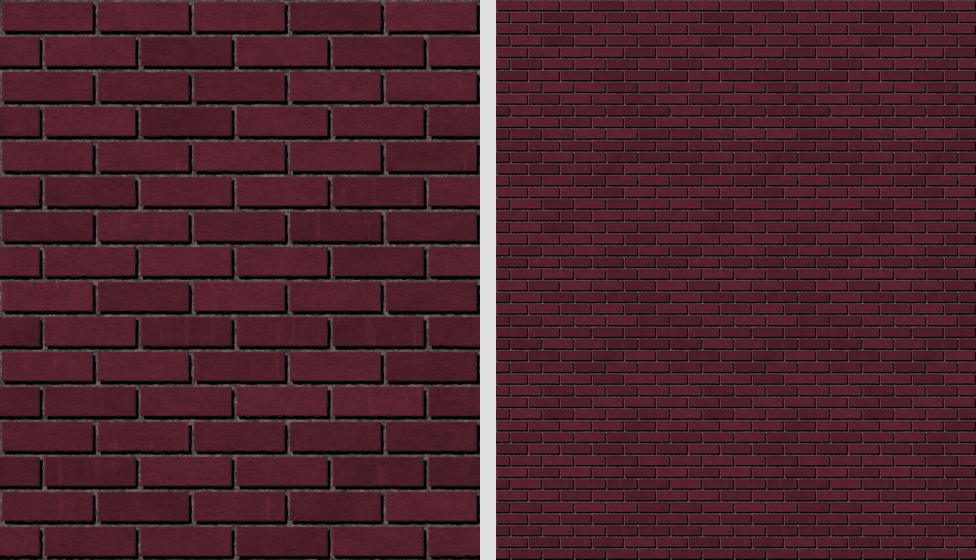
Left: one tile. Right: repeated 3 by 3.
Give the GLSL for this texture, as a Shadertoy shader.

```glsl
// Dark red brick wall in staggered courses, with grey mortar and deep joint shadows

const vec2 REPEATS = vec2(5.0, 16.0);    // bricks across, courses down
const vec2 CELL = vec2(2.737, 1.0);      // cell size in course heights
const vec2 BRICK_MIN = vec2(0.052, 0.108);
const vec2 BRICK_MAX = vec2(2.655, 0.950);
const vec2 SHADOW_SHIFT = vec2(0.075, -0.094);
const float STAGGER = 0.445;

const vec3 BRICK = vec3(0.330, 0.130, 0.172);
const vec3 BRICK_DARK = vec3(0.20, 0.08, 0.11);
const vec3 BRICK_RIM = vec3(0.33, 0.20, 0.22);
const vec3 MORTAR = vec3(0.39, 0.34, 0.335);
const vec3 SHADOW = vec3(0.02, 0.014, 0.015);

float hash(vec2 p) {
    vec3 q = fract(p.xyx * vec3(0.1031, 0.1030, 0.0973));
    q += dot(q, q.yzx + 33.33);
    return fract((q.x + q.y) * q.z);
}

// Value noise that wraps after a whole number of lattice cells
float noise(vec2 uv, vec2 period) {
    vec2 p = uv * period;
    vec2 i = floor(p);
    vec2 f = fract(p);
    f = f * f * (3.0 - 2.0 * f);
    float a = hash(mod(i, period));
    float b = hash(mod(i + vec2(1, 0), period));
    float c = hash(mod(i + vec2(0, 1), period));
    float d = hash(mod(i + vec2(1, 1), period));
    return mix(mix(a, b, f.x), mix(c, d, f.x), f.y);
}

float roundedBox(vec2 p, vec2 halfSize, float radius) {
    vec2 q = abs(p) - halfSize + radius;
    return length(max(q, 0.0)) + min(max(q.x, q.y), 0.0) - radius;
}

float coverage(float dist, float blur) {
    return 1.0 - smoothstep(-blur, blur, dist);
}

// Small flat pits, scattered one per grid cell at most
float pits(vec2 uv, vec2 period, float density) {
    vec2 p = uv * period;
    vec2 id = floor(p);
    float size = hash(id + 7.0);
    vec2 centre = 0.35 + 0.3 * vec2(hash(id + 19.0), hash(id + 43.0));
    vec2 radius = vec2(0.14, 0.13) + size * vec2(0.20, 0.12);
    float shape = 1.0 - smoothstep(0.3, 1.0, length((fract(p) - centre) / radius));
    return shape * step(hash(id), density);
}

// Fired clay face: tone per brick, streaks, grain and pits
vec3 brickFace(vec2 uv, vec2 id) {
    float tone = mix(0.88, 1.07, hash(id + 3.0));
    float cloud = noise(uv, vec2(25, 40)) - 0.5;
    float grain = noise(uv, vec2(210, 420)) - 0.5;
    float drag = noise(uv, vec2(60, 330)) - 0.5;
    float scrape = smoothstep(0.72, 0.95, noise(uv, vec2(95, 20)));
    float light = tone + 0.09 * cloud + 0.12 * grain + 0.10 * drag;
    light += 0.13 * scrape * step(0.72, hash(id + 11.0));
    float density = mix(0.10, 0.38, hash(id + 29.0));
    float wear = max(pits(uv, vec2(75, 170), density),
                     0.7 * pits(uv, vec2(130, 260), density * 0.6));
    return mix(BRICK * light, BRICK_DARK, 0.65 * wear);
}

vec3 mortarBed(vec2 uv) {
    float grain = noise(uv, vec2(230, 270));
    float lumps = noise(uv, vec2(90, 105));
    return MORTAR * (0.45 + 0.50 * grain + 0.35 * lumps);
}

void mainImage(out vec4 fragColor, in vec2 fragCoord) {
    vec2 uv = fragCoord / iResolution.xy;
    float pixel = REPEATS.y / iResolution.y;

    // Staggered layout with a wrapped brick number
    vec2 grid = uv * REPEATS;
    float course = floor(grid.y);
    grid.x -= STAGGER * (1.0 - mod(course, 2.0));
    vec2 id = mod(floor(grid), REPEATS);
    vec2 local = fract(grid) * CELL;

    // Brick outline, more ragged on a few bricks
    float ragged = mix(0.018, 0.055, smoothstep(0.75, 1.0, hash(id + 53.0)));
    float wobble = noise(uv, vec2(120, 140)) - 0.5 + 0.5 * (noise(uv, vec2(240, 280)) - 0.5);
    vec2 centre = 0.5 * (BRICK_MIN + BRICK_MAX);
    vec2 halfSize = 0.5 * (BRICK_MAX - BRICK_MIN);
    float brickDist = roundedBox(local - centre, halfSize, 0.035) + ragged * wobble;
    float shadowDist = roundedBox(local - centre - SHADOW_SHIFT, halfSize, 0.05) + 0.03 * wobble;

    // Joint: lit mortar, shaded below and to the right of the brick
    vec3 color = mix(mortarBed(uv), SHADOW, coverage(shadowDist, max(pixel, 0.022)));

    // Face with a pale upper left rim and a dim lower right one
    vec3 face = brickFace(uv, id);
    float litEdge = min(local.x - BRICK_MIN.x, BRICK_MAX.y - local.y) + 0.03 * wobble;
    float dimEdge = min(BRICK_MAX.x - local.x, local.y - BRICK_MIN.y) + 0.03 * wobble;
    face = mix(face, BRICK_RIM, 0.8 * (1.0 - smoothstep(0.0, 0.045, litEdge)));
    face = mix(face, BRICK_DARK, 0.9 * (1.0 - smoothstep(0.0, 0.060, dimEdge)));

    color = mix(color, face, coverage(brickDist, 0.75 * pixel));
    fragColor = vec4(color, 1.0);
}
```
